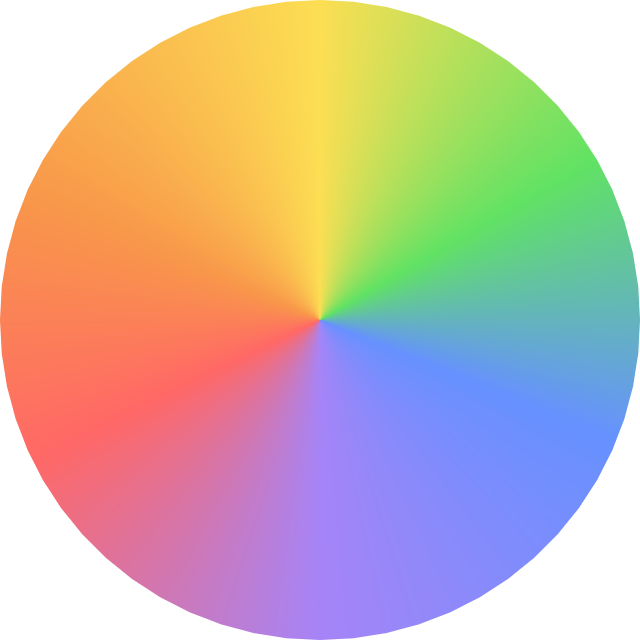
This background is drawn by a Shadertoy shader. Its source:

```glsl
// A colour wheel on white: a many-sided disc filled by an angular gradient.
// The clockwise angle from the top blends between neighbouring colour stops,
// and a regular polygon distance function trims the smooth rim.

const float TAU = 6.2831853;
const float RADIUS = 0.5;       // centre to polygon corner, in canvas units
const float SIDES = 60.0;
const vec3 BACKGROUND = vec3(1.0);

const vec3 YELLOW = vec3(0.988, 0.871, 0.325);
const vec3 GREEN  = vec3(0.378, 0.886, 0.392);
const vec3 BLUE   = vec3(0.400, 0.569, 1.000);
const vec3 PURPLE = vec3(0.651, 0.518, 0.969);
const vec3 RED    = vec3(1.000, 0.408, 0.400);
const vec3 ORANGE = vec3(0.973, 0.592, 0.290);

// Stops run clockwise from the top; the last closes the circle.
const int STOPS = 7;
const vec3 STOP_COLOR[STOPS] = vec3[](YELLOW, GREEN, BLUE, PURPLE, RED, ORANGE, YELLOW);
const float STOP_DEGREES[STOPS] = float[](0.0, 60.0, 112.0, 180.0, 244.0, 293.0, 360.0);

// Linear blend through the stops at a given angle
vec3 wheelColor(float degreesFromTop) {
    vec3 color = STOP_COLOR[0];
    for (int i = 1; i < STOPS; i++) {
        float span = STOP_DEGREES[i] - STOP_DEGREES[i - 1];
        float blend = clamp((degreesFromTop - STOP_DEGREES[i - 1]) / span, 0.0, 1.0);
        color = mix(color, STOP_COLOR[i], blend);
    }
    return color;
}

// Signed distance to the polygon's nearest side, with a corner at the top
float polygonDistance(float radius, float angle) {
    float sector = TAU / SIDES;
    float fromSideMiddle = mod(angle, sector) - 0.5 * sector;
    return radius * cos(fromSideMiddle) - RADIUS * cos(0.5 * sector);
}

void mainImage(out vec4 fragColor, in vec2 fragCoord) {
    float canvasSize = min(iResolution.x, iResolution.y);
    vec2 p = (fragCoord - 0.5 * iResolution.xy) / canvasSize;
    float pixel = 1.0 / canvasSize;

    // Clockwise angle from the top, in 0..TAU
    float radius = length(p);
    float angle = radius > 0.0 ? mod(atan(p.x, p.y), TAU) : 0.0;

    // Fill the disc and smooth its rim over one pixel
    float coverage = clamp(0.5 - polygonDistance(radius, angle) / pixel, 0.0, 1.0);
    vec3 color = mix(BACKGROUND, wheelColor(degrees(angle)), coverage);
    fragColor = vec4(color, 1.0);
}
```
